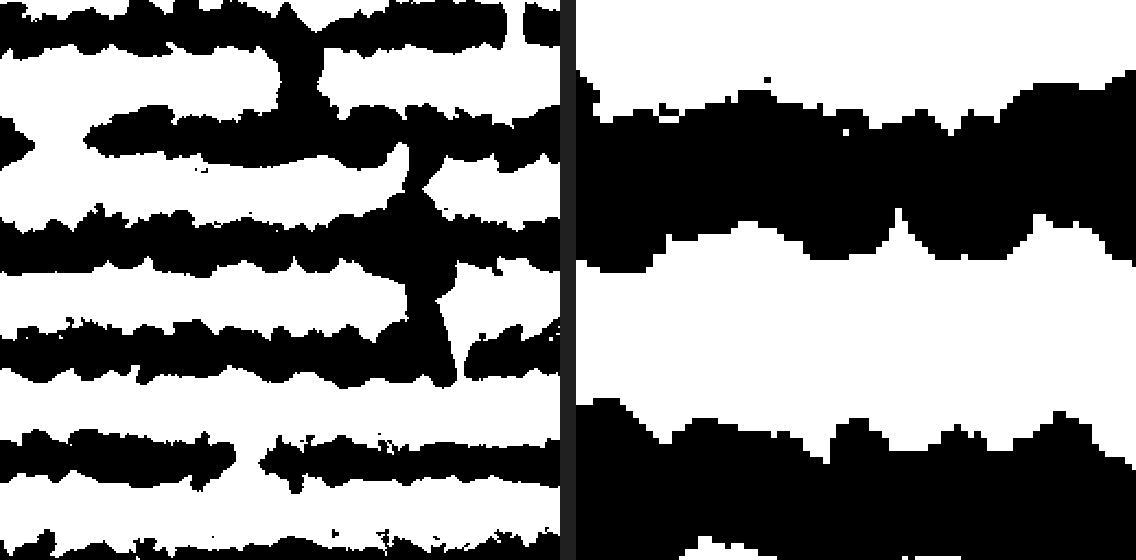
Left: the whole. Right: its middle third, enlarged.
Give the GLSL for this pattern, as a WebGL 1 fragment shader.

```glsl
precision highp float;
// Ragged black horizontal bands on white, drawn in coarse square cells.

uniform vec2 u_resolution;

const vec3 PAPER = vec3(1.0);
const vec3 INK = vec3(0.0);
const float CELLS = 256.0;        // coarse cells across the canvas
const float PERIOD = 0.191;       // spacing of band centres
const float FIRST_BAND = -0.012;  // height of the lowest band centre
const float CORE = 0.018;         // half thickness before the lobes are added
const float LOBE_SCALE = 11.0;
const float LOBE_HEIGHT = 0.07;
const float WOBBLE = 0.022;       // slow vertical drift of the bands
const float ROUGH_TOP = 0.48;     // octave gain on upper edges
const float ROUGH_BOTTOM = 0.38;  // octave gain on lower edges
const float CRUMBS = 0.022;       // fine breakup of upper edges
const float BRIDGE = 0.088;       // strength of necks joining bands
const float GAP = 0.1;            // strength of breaks in bands
const vec2 BRIDGE_SIZE = vec2(0.042, 0.075);

vec2 gradient(vec2 cell) {
  float h = fract(sin(dot(cell, vec2(127.1, 311.7))) * 43758.5);
  float angle = 6.2832 * h;
  return vec2(cos(angle), sin(angle));
}

float gradientNoise(vec2 p) {
  vec2 i = floor(p);
  vec2 f = p - i;
  vec2 u = f * f * f * (f * (f * 6.0 - 15.0) + 10.0);
  vec2 e = vec2(1.0, 0.0);
  float low = mix(dot(gradient(i), f),
                  dot(gradient(i + e.xy), f - e.xy), u.x);
  float high = mix(dot(gradient(i + e.yx), f - e.yx),
                   dot(gradient(i + e.xx), f - e.xx), u.x);
  return mix(low, high, u.y);
}

// Folded noise: rounded lobes separated by sharp creases.
float billow(vec2 p, float gain) {
  float sum = 0.0;
  float weight = 1.0;
  for (int octave = 0; octave < 5; octave++) {
    sum += weight * abs(gradientNoise(p));
    p = mat2(1.6, 1.2, -1.2, 1.6) * p + 7.3;
    weight *= gain;
  }
  return sum;
}

float blob(vec2 p, vec2 center, vec2 size) {
  vec2 q = (p - center) / size;
  return exp(-dot(q, q));
}

// Necks of ink between neighbouring bands, along a curved diagonal.
float bridges(vec2 p) {
  float sum = 0.0;
  for (int i = 0; i < 3; i++) {
    float n = float(i);
    float x = 0.755 + 0.07 * n - 0.09 * n * n;
    float y = FIRST_BAND + PERIOD * (n + 2.5);
    sum += blob(p, vec2(x, y), BRIDGE_SIZE);
  }
  return sum;
}

// Places where a band is broken or notched.
float gaps(vec2 p) {
  return blob(p, vec2(0.10, 0.765), vec2(0.046, 0.09))
       + blob(p, vec2(0.44, 0.165), vec2(0.026, 0.07))
       + blob(p, vec2(0.56, 0.985), vec2(0.027, 0.045))
       + blob(p, vec2(0.92, 0.95), vec2(0.013, 0.08))
       + blob(p, vec2(0.72, 0.715), vec2(0.018, 0.04))
       + blob(p, vec2(0.82, 0.375), vec2(0.016, 0.045));
}

// Positive inside ink.
float inkField(vec2 p) {
  float y = p.y - FIRST_BAND + WOBBLE * gradientNoise(p * vec2(2.7, 3.1) + 4.6);
  float offset = y - PERIOD * floor(y / PERIOD + 0.5);
  float upper = smoothstep(-0.02, 0.02, offset);

  float gain = mix(ROUGH_BOTTOM, ROUGH_TOP, upper);
  float lobes = LOBE_HEIGHT * billow(p * LOBE_SCALE + 3.7, gain);
  float patches = smoothstep(-0.15, 0.3, gradientNoise(p * 6.0 + 19.2));
  float crumbs = CRUMBS * upper * patches * gradientNoise(p * 75.0);

  float field = CORE + lobes + crumbs - abs(offset);
  return field + BRIDGE * bridges(p) - GAP * gaps(p);
}

void main() {
  // Sampling at cell centres keeps the stair-stepped edges at any size.
  vec2 uv = gl_FragCoord.xy / u_resolution;
  vec2 p = (floor(uv * CELLS) + 0.5) / CELLS;
  gl_FragColor = vec4(mix(PAPER, INK, step(0.0, inkField(p))), 1.0);
}
```
